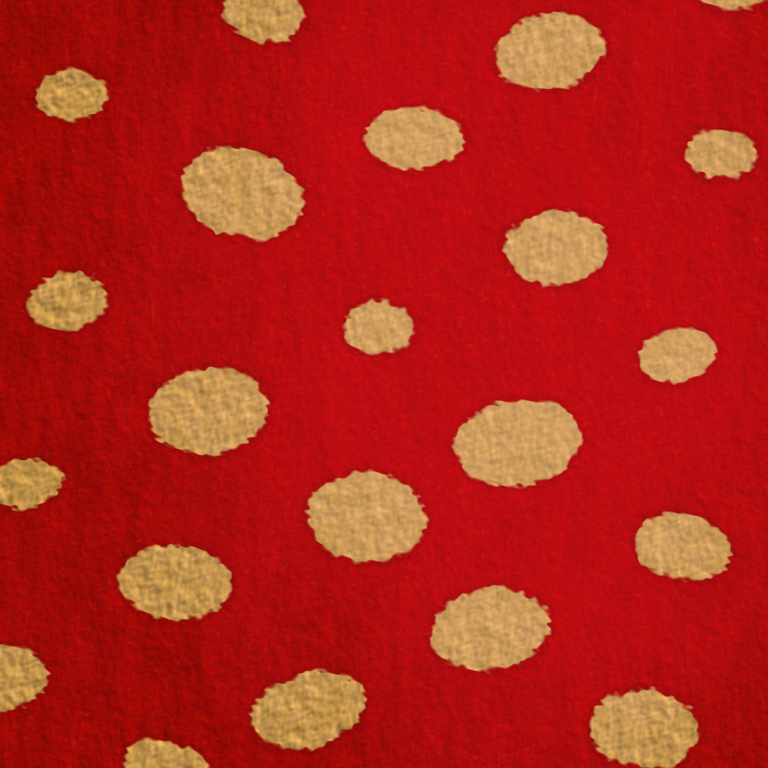
Write a WebGL 2 fragment shader that draws this pattern.

```glsl
#version 300 es
precision highp float;
// Red tufted carpet scattered with fuzzy, straw-coloured oval spots.

uniform vec2 u_resolution;
out vec4 fragColor;

const vec3 EMBER = vec3(0.60, 0.035, 0.020);
const vec3 CRIMSON = vec3(0.74, 0.048, 0.070);
const vec3 STRAW = vec3(0.74, 0.56, 0.28);
const vec3 SAND = vec3(0.82, 0.62, 0.38);

// Columns are the two steps of the slanted spot lattice.
const mat2 LATTICE = mat2(0.19, -0.145, -0.22, -0.105);

vec2 hash22(vec2 p) {
    vec3 h = fract(p.xyx * vec3(0.1031, 0.1030, 0.0973));
    h += dot(h, h.yzx + 33.33);
    return fract((h.xx + h.yz) * h.zy);
}

float valueNoise(vec2 p) {
    vec2 cell = floor(p);
    vec2 f = fract(p);
    f = f * f * (3.0 - 2.0 * f);
    float low = mix(hash22(cell).x, hash22(cell + vec2(1, 0)).x, f.x);
    float high = mix(hash22(cell + vec2(0, 1)).x, hash22(cell + 1.0).x, f.x);
    return mix(low, high, f.y);
}

mat2 rotation(float angle) {
    float c = cos(angle), s = sin(angle);
    return mat2(c, s, -s, c);
}

// Height of the yarn: short tufts plus finer fibres.
float pileHeight(vec2 p, float scale) {
    vec2 q = rotation(0.45) * p;
    return 0.6 * valueNoise(q * scale * vec2(1.0, 0.7))
         + 0.4 * valueNoise(q.yx * scale * 2.1 + 17.0);
}

// Side-lit relief of the yarn, centred on zero.
float pileRelief(vec2 p, float scale) {
    vec2 lightStep = vec2(0.45, 0.55) / scale;
    return pileHeight(p, scale) - pileHeight(p + lightStep, scale);
}

float ellipseDistance(vec2 p, vec2 radii) {
    float k = length(p / radii);
    float slope = length(p / (radii * radii));
    return k * (k - 1.0) / max(slope, 1e-3);
}

// Signed distance to the nearest spot of the jittered lattice.
float spotDistance(vec2 p, vec2 seed) {
    vec2 home = floor(inverse(LATTICE) * p);
    float nearest = 1.0;
    for (int y = -1; y <= 1; y++) {
        for (int x = -1; x <= 1; x++) {
            vec2 cell = home + vec2(x, y);
            vec2 jitter = hash22(cell + seed) - 0.5;
            vec2 form = hash22(cell + seed + 41.0);
            vec2 centre = LATTICE * (cell + 0.5) + jitter * vec2(0.055, 0.045);
            float width = mix(0.046, 0.083, form.x);
            vec2 radii = width * vec2(1.0, mix(0.62, 0.74, form.y));
            float tilt = (jitter.x + jitter.y) * 0.4;
            nearest = min(nearest, ellipseDistance(rotation(tilt) * (p - centre), radii));
        }
    }
    return nearest;
}

// Ragged outline: slow lumps and stray fibres.
float raggedEdge(vec2 p) {
    float lumps = valueNoise(p * 32.0) - 0.5;
    float fibres = valueNoise(rotation(0.3) * p * vec2(110.0, 190.0)) - 0.5;
    return 0.006 * lumps + 0.008 * fibres;
}

void main() {
    vec2 p = gl_FragCoord.xy / u_resolution.y;
    float pixel = 1.0 / u_resolution.y;

    // Soft light, strongest right of the middle.
    float falloff = smoothstep(0.20, 0.72, length((p - vec2(0.70, 0.62)) * vec2(1.0, 0.8)));
    float blotch = valueNoise(p * vec2(9.0, 6.0)) - 0.5;
    float glow = clamp(1.0 - falloff + 0.35 * blotch, 0.0, 1.0);

    // Red ground: fine grain, vertical brush marks and bright flecks.
    float grain = pileRelief(p, 150.0);
    float brushed = valueNoise(p * vec2(70.0, 22.0)) - 0.5;
    float fleck = smoothstep(0.80, 1.0, valueNoise(p * 240.0 + 9.0));
    vec3 ground = mix(EMBER, CRIMSON, glow);
    ground *= 1.0 + mix(0.30, 0.15, glow) * grain + mix(0.15, 0.05, glow) * brushed;
    ground += fleck * vec3(0.05, 0.035, 0.02);

    // Straw spots: coarser tufts, flatter where the light is strong.
    float tufts = pileRelief(p + 3.0, 105.0);
    float warmth = clamp(glow + 0.6 * (valueNoise(p * 60.0) - 0.5), 0.0, 1.0);
    vec3 spot = mix(STRAW, SAND, warmth);
    spot *= 1.0 + mix(0.50, 0.24, glow) * tufts + 0.12 * grain;

    // Fuzzy border with a thin shaded rim in the ground.
    float d = spotDistance(p, vec2(7.0, 23.0)) + raggedEdge(p);
    float softness = max(0.0028, pixel);
    float cover = 1.0 - smoothstep(-softness, softness, d);
    ground *= 1.0 - 0.10 * (1.0 - smoothstep(0.0, 0.012, d));

    fragColor = vec4(clamp(mix(ground, spot, cover), 0.0, 1.0), 1.0);
}
```
